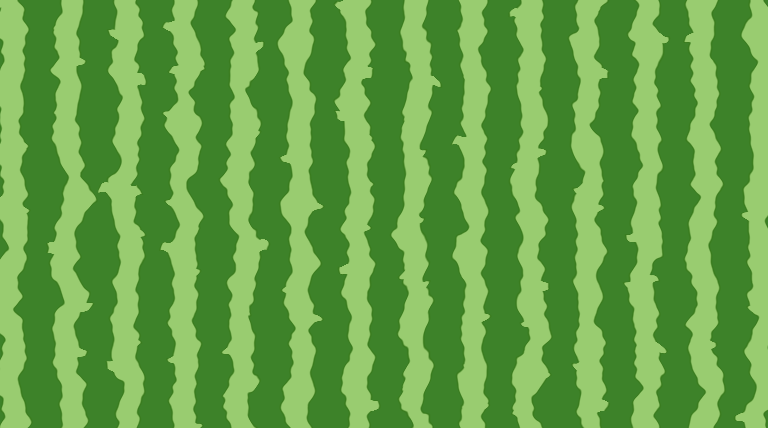
Write a Shadertoy shader that draws this pattern.

```glsl
const float STRIPES_ACROSS = 13.31;
const float FIRST_CENTER = 0.2;
const float HALF_WIDTH = 0.2;
const float RIM_WIDTH = 0.025;

const vec3 DARK_GREEN = vec3(0.24, 0.51, 0.16);
const vec3 RIM_GREEN = vec3(0.22, 0.48, 0.11);
const vec3 LIGHT_GREEN = vec3(0.60, 0.80, 0.44);

float hash(vec2 p) {
    vec3 q = fract(p.xyx * vec3(0.1031, 0.1030, 0.0973));
    q += dot(q, q.yzx + 33.33);
    return fract((q.x + q.y) * q.z);
}

// One-dimensional gradient noise, shifted so that seeds share no lattice
float gradientNoise(float t, float seed) {
    t += 20.0 + 10.0 * hash(vec2(seed, 7.0));
    float cell = floor(t);
    float f = t - cell;
    float slopeA = 2.0 * hash(vec2(cell, seed)) - 1.0;
    float slopeB = 2.0 * hash(vec2(cell + 1.0, seed)) - 1.0;
    float blend = f * f * f * (f * (f * 6.0 - 15.0) + 10.0);
    return mix(slopeA * f, slopeB * (f - 1.0), blend);
}

// Outward offset of one ragged edge: swells, nibbles and rare knobs
float raggedEdge(float y, float seed) {
    float swell = 0.30 * gradientNoise(y * 1.8, seed);
    float nibble = 0.13 * gradientNoise(y * 5.0, seed + 1.0);
    float knob = 0.12 * smoothstep(0.22, 0.32, gradientNoise(y * 2.6, seed + 2.0));
    return swell + nibble + knob;
}

// Signed horizontal distance to a stripe, positive inside
float stripeDistance(float x, float y, float seed) {
    float center = 0.26 * gradientNoise(y * 0.8, seed);
    float left = center - HALF_WIDTH - raggedEdge(y, seed + 10.0);
    float right = center + HALF_WIDTH + raggedEdge(y, seed + 20.0);
    return min(x - left, right - x);
}

void mainImage(out vec4 fragColor, in vec2 fragCoord) {
    float unit = STRIPES_ACROSS / iResolution.x;
    vec2 p = fragCoord * unit;

    // Repeat across, one seed per stripe
    float across = p.x - FIRST_CENTER + 0.5;
    float stripe = floor(across);
    float x = across - stripe - 0.5;
    float seed = 50.0 + stripe * 37.0;

    // Bend the bumps slightly so that some overhang
    float y = p.y + 0.12 * gradientNoise(x * 5.0, seed + 30.0);

    float d = stripeDistance(x, y, seed);
    float light = smoothstep(-unit, unit, d);
    float rim = smoothstep(-unit, unit, d + RIM_WIDTH);

    vec3 color = mix(DARK_GREEN, RIM_GREEN, rim);
    color = mix(color, LIGHT_GREEN, light);
    fragColor = vec4(color, 1.0);
}
```
